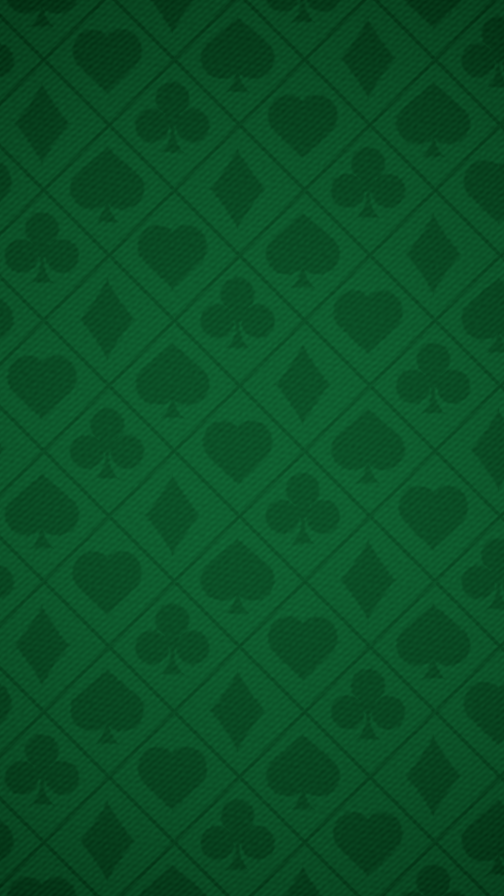
A Shadertoy shader for this pattern:

```glsl
// Green card-table cloth: a diagonal lattice whose cells carry hearts, spades,
// diamonds and clubs in turn. Suits are distance functions; a twill weave,
// gradient noise and a vignette shift one tone value between two greens.

vec2 hashGradient(vec2 cell) {
    vec2 h = vec2(dot(cell, vec2(127.1, 311.7)), dot(cell, vec2(269.5, 183.3)));
    return 2.0 * fract(sin(h) * 43758.5) - 1.0;
}

float gradientNoise(vec2 p) {
    vec2 i = floor(p), f = fract(p);
    vec2 u = f * f * f * (f * (f * 6.0 - 15.0) + 10.0);
    vec2 e = vec2(0.0, 1.0);
    float low = mix(dot(hashGradient(i), f),
                    dot(hashGradient(i + e.yx), f - e.yx), u.x);
    float high = mix(dot(hashGradient(i + e.xy), f - e.xy),
                     dot(hashGradient(i + e.yy), f - e.yy), u.x);
    return mix(low, high, u.y);
}

// Unit heart with its tip at the origin and slightly bulging sides
float heartShape(vec2 p) {
    p.x = abs(p.x);
    p.y += 0.1 * p.y * max(1.0 - abs(p.y), 0.0);
    if (p.x + p.y > 1.0) return length(p - vec2(0.25, 0.75)) - sqrt(2.0) / 4.0;
    float side = length(p - 0.5 * max(p.x + p.y, 0.0));
    return min(length(p - vec2(0.0, 1.0)), side) * sign(p.x - p.y);
}

// Flared foot shared by spade and club
float stem(vec2 p, float base) {
    float flare = clamp(1.0 - (p.y - base) / 0.3, 0.0, 1.0);
    float width = 0.03 + 0.14 * flare * flare;
    return max(abs(p.x) - width, abs(p.y - base - 0.22) - 0.22);
}

float heart(vec2 p) {
    return heartShape((p + vec2(0.0, 0.53)) / 0.88) * 0.88;
}

float spade(vec2 p) {
    float leaf = heartShape(vec2(p.x, (0.63 - p.y) * 1.1) / 0.94) * 0.94;
    return min(leaf, stem(p, -0.51));
}

float diamond(vec2 p) {
    vec2 a = pow(abs(p) / vec2(0.42, 0.61), vec2(0.92));
    return (a.x + a.y - 1.0) * 0.34;
}

float club(vec2 p) {
    float top = length(p - vec2(0.0, 0.38)) - 0.26;
    float sides = length(vec2(abs(p.x) - 0.31, p.y + 0.03)) - 0.26;
    float middle = length(p - vec2(0.0, 0.08)) - 0.14;
    return min(min(top, sides), min(middle, stem(p, -0.44)));
}

float suit(vec2 p, float kind) {
    if (kind < 0.5) return heart(p);
    if (kind < 1.5) return spade(p);
    if (kind < 2.5) return diamond(p);
    return club(p);
}

void mainImage(out vec4 fragColor, in vec2 fragCoord) {
    vec2 p = fragCoord / iResolution.x;
    float spacing = 0.1294;
    float pixel = 1.0 / (iResolution.x * spacing);

    // Twill rising to the right, thread rows, and noise along the threads
    float twill = sin(6.2832 * (p.x * 64.0 - p.y * 74.0));
    float rows = sin(6.2832 * (p.x * 14.0 + p.y * 84.0));
    float weave = 0.75 * twill + 0.3 * rows;
    float fibre = gradientNoise(vec2(p.x + p.y, p.y - p.x) * vec2(65.0, 110.0));
    float wear = gradientNoise(p * 3.5 + 7.0);

    // Lattice: diagonal axes number the cells, q runs right and down
    vec2 q = vec2(p.x - 0.0833, 1.662 - p.y) / spacing;
    vec2 cell = floor(vec2(q.x + q.y, q.x - q.y) * 0.5);
    vec2 local = q - vec2(cell.x + cell.y + 1.0, cell.x - cell.y);
    float kind = mod(2.0 * cell.y - cell.x, 4.0);
    float motif = suit(vec2(local.x, -local.y), kind) + 0.015 * fibre;
    float blur = max(pixel, 0.03);
    float motifMask = 1.0 - smoothstep(-blur, blur, motif);

    // Soft seams between the cells
    vec2 s = q - vec2(0.03, 0.02);
    vec2 diagonal = vec2(s.x + s.y, s.x - s.y) * 0.5;
    vec2 toSeam = abs(fract(diagonal + 0.5) - 0.5) * sqrt(2.0);
    float seam = 1.0 - smoothstep(0.01, 0.03 + pixel, min(toSeam.x, toSeam.y));

    // Vignette, strongest at the top and bottom
    vec2 c = (fragCoord / iResolution.xy - vec2(0.52, 0.49)) * vec2(0.6, 1.0);

    float tone = 1.04 - 1.75 * dot(c, c);
    tone -= 0.26 * max(motifMask, seam);
    tone += 0.1 * weave + 0.14 * fibre + 0.04 * wear;
    vec3 color = mix(vec3(0.002, 0.15, 0.053), vec3(0.057, 0.367, 0.184), tone);
    fragColor = vec4(max(color, 0.0), 1.0);
}
```
